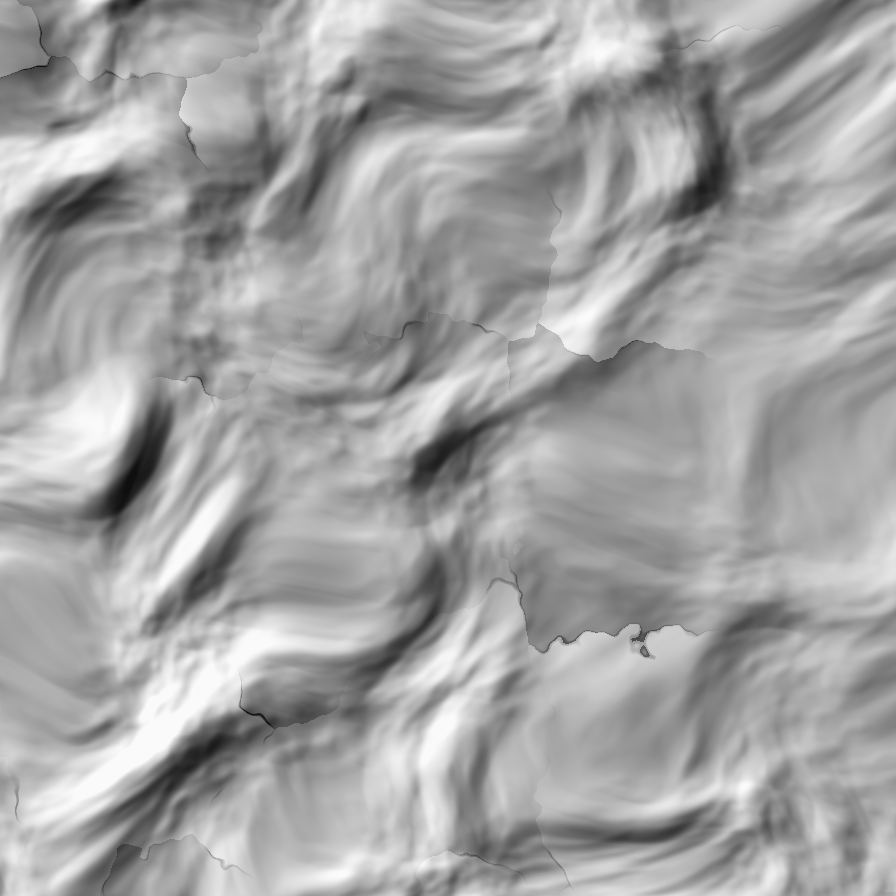
This texture map is drawn by a WebGL 1 fragment shader. Its source:

```glsl
precision highp float;
// Grey shaded relief of rough, winding folded terrain with a few ragged faults.

uniform vec2 u_resolution;

const float BASE_GREY = 0.642;    // tone of level ground
const float CONTRAST = 0.19;      // strength of the slope shading
const float SOFT_LIMIT = 0.05;    // eases the steepest slopes
const float HIGHLIGHT_EASE = 0.7; // holds back the brightest slopes
const float BROAD_TONE = 0.16;    // slow drift of brightness
const vec2 LIGHT_DIR = vec2(-0.76, 0.65);
const float SLOPE_STEP = 0.0035;  // sampling distance for slopes
const float GRAIN_ANGLE = 0.42;   // direction of the folds
const float GRAIN_STRETCH = 0.8;  // below one lengthens the folds
const float FOLD_FREQ = 6.6;      // broadest folds per canvas
const float DETAIL_GAIN = 0.62;   // slope kept by each finer layer
const float CREASE = 0.42;        // strength of the valley floors
const float CREASE_ROUND = 0.0006;
const float BEND = 0.11;          // winding of the folds
const float PLATE_FREQ = 3.1;     // fault plates per canvas
const float PLATE_TONE = 0.48;    // brightness step across a fault
const float FAULT_WIDTH = 0.0005;
const float FAULT_DARK = 0.24;
const vec2 CALM_CENTRE = vec2(0.86, 0.5);
const vec2 CALM_SIZE = vec2(0.36, 0.30);
const float CALM_AMOUNT = 0.68;

vec2 hash2(vec2 p) {
  vec2 k = vec2(dot(p, vec2(127.1, 311.7)), dot(p, vec2(269.5, 183.3)));
  return fract(sin(k) * 43758.55);
}

float cornerSlope(vec2 cell, vec2 offset) {
  float a = 6.2832 * hash2(cell).x;
  return dot(vec2(cos(a), sin(a)), offset);
}

// Gradient noise with a quintic fade, so its slopes stay smooth
float noise(vec2 p) {
  vec2 i = floor(p), f = fract(p);
  vec2 u = f * f * f * (f * (f * 6.0 - 15.0) + 10.0);
  vec2 e = vec2(1.0, 0.0);
  float low = mix(cornerSlope(i, f), cornerSlope(i + e, f - e), u.x);
  float high = mix(cornerSlope(i + e.yx, f - e.yx),
                   cornerSlope(i + e.xx, f - e.xx), u.x);
  return mix(low, high, u.y);
}

vec2 noise2(vec2 p) {
  return vec2(noise(p), noise(p + 31.0));
}

// Creased layers of noise, stretched along the winding grain
float terrain(vec2 p) {
  p += BEND * noise2(p * 4.3 + 8.0);
  float c = cos(GRAIN_ANGLE), s = sin(GRAIN_ANGLE);
  vec2 q = vec2((c * p.x + s * p.y) * GRAIN_STRETCH, c * p.y - s * p.x);
  float height = 0.0, freq = FOLD_FREQ, weight = 1.0;
  for (int i = 0; i < 4; i++) {
    float n = noise(q * freq + 17.3 * float(i) + 5.0);
    height += weight / freq * (n + CREASE * sqrt(n * n + CREASE_ROUND));
    freq *= 1.97;
    weight *= DETAIL_GAIN;
  }
  return height;
}

// Cellular plates: x is the distance to the fault, y a random plate value
vec2 plates(vec2 p) {
  vec2 warp = noise2(p * 7.0) * 0.08 + noise2(p * 26.0) * 0.022
            + noise2(p * 65.0) * 0.009;
  vec2 q = (p + warp) * PLATE_FREQ;
  vec2 cell = floor(q);
  float nearest = 9.0, second = 9.0, id = 0.0;
  for (int y = -1; y <= 1; y++) {
    for (int x = -1; x <= 1; x++) {
      vec2 c = cell + vec2(float(x), float(y));
      float d = length(c + 0.15 + 0.7 * hash2(c + 3.0) - q);
      if (d < nearest) {
        second = nearest;
        nearest = d;
        id = hash2(c + 41.0).y;
      } else {
        second = min(second, d);
      }
    }
  }
  return vec2(0.5 * (second - nearest) / PLATE_FREQ, id);
}

void main() {
  float pixel = 1.0 / min(u_resolution.x, u_resolution.y);
  vec2 p = gl_FragCoord.xy * pixel;

  // Slope facing the light, weaker over the calm plain
  vec2 d = LIGHT_DIR * SLOPE_STEP;
  float slope = (terrain(p - d) - terrain(p + d)) / (2.0 * SLOPE_STEP);
  vec2 away = (p - CALM_CENTRE) / CALM_SIZE;
  float rough = 1.1 - CALM_AMOUNT * exp(-dot(away, away));
  float shade = CONTRAST * slope / sqrt(1.0 + SOFT_LIMIT * slope * slope);
  shade += BROAD_TONE * noise(p * 3.4 + 19.0);

  // Tone steps along parts of the faults, fading into each plate
  vec2 plate = plates(p);
  float active = smoothstep(-0.02, 0.25, noise(p * 3.7 + 73.0));
  shade += (plate.y - 0.5) * PLATE_TONE * active * exp(-plate.x * 18.0);

  // Short dark hairlines on the active faults
  float broken = active * smoothstep(0.0, 0.3, noise(p * 16.0 + 29.0));
  float line = 1.0 - smoothstep(FAULT_WIDTH, FAULT_WIDTH + 1.5 * pixel, plate.x);
  shade = (shade - FAULT_DARK * line * broken) * rough;

  shade /= 1.0 + HIGHLIGHT_EASE * max(shade, 0.0);
  gl_FragColor = vec4(vec3(clamp(BASE_GREY + shade, 0.06, 0.98)), 1.0);
}
```
